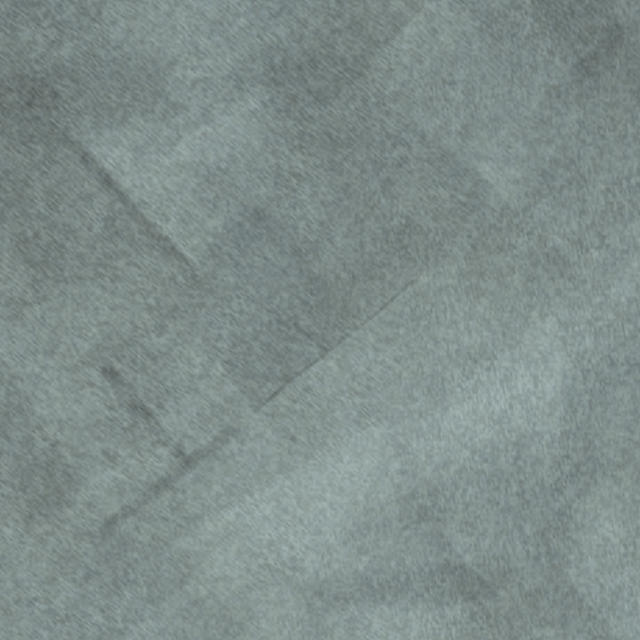
Give the GLSL for this texture, as a WebGL 1 fragment shader.

```glsl
precision highp float;
// Creased grey-green cloth with diagonal folded panels and a fine fibrous grain.
uniform vec2 u_resolution;

float hash(vec2 p) {
  vec3 q = fract(p.xyx * 0.1031);
  q += dot(q, q.yzx + 33.33);
  return fract((q.x + q.y) * q.z);
}

// Value noise centred on zero
float noise(vec2 p) {
  vec2 cell = floor(p), f = fract(p);
  f = f * f * (3.0 - 2.0 * f);
  float low = mix(hash(cell), hash(cell + vec2(1.0, 0.0)), f.x);
  float high = mix(hash(cell + vec2(0.0, 1.0)), hash(cell + 1.0), f.x);
  return mix(low, high, f.y) - 0.5;
}

float fbm(vec2 p) {
  float sum = 0.0, amplitude = 1.0;
  for (int i = 0; i < 4; i++) {
    sum += amplitude * noise(p);
    p = mat2(1.6, 1.2, -1.2, 1.6) * p + 17.3;
    amplitude *= 0.5;
  }
  return sum;
}

vec2 rotate(vec2 p, float angle) {
  float c = cos(angle), s = sin(angle);
  return vec2(c * p.x + s * p.y, c * p.y - s * p.x);
}

// Band from a to b with soft sides
float band(vec2 p, vec2 a, vec2 b, float width) {
  vec2 ab = b - a;
  float t = clamp(dot(p - a, ab) / dot(ab, ab), 0.0, 1.0);
  return 1.0 - smoothstep(0.2 * width, width, length(p - a - ab * t));
}

// Scattered panels: one crisp edge, fading away on the other side
float folds(vec2 p) {
  float sum = 0.0;
  for (int i = 0; i < 24; i++) {
    vec2 id = vec2(float(i) * 3.7 + 5.0, 11.0);
    vec2 centre = vec2(hash(id), hash(id + 31.0)) * 1.2 - 0.1;
    float angle = 0.68 + 1.5708 * floor(4.0 * hash(id + 57.0));
    angle += 0.4 * (hash(id + 83.0) - 0.5);
    vec2 q = rotate(p - centre, angle);
    float softness = mix(0.003, 0.022, hash(id + 101.0));
    float reach = mix(0.06, 0.17, hash(id + 127.0));
    float edge = smoothstep(-softness, softness, q.y) * exp(-max(q.y, 0.0) / reach);
    float span = 1.0 - smoothstep(0.8 * reach, 1.4 * reach, abs(q.x));
    sum += (mod(float(i), 2.0) * 2.0 - 1.0) * edge * span;
  }
  return sum;
}

void main() {
  vec2 uv = gl_FragCoord.xy / u_resolution.y;
  vec2 warped = uv + 0.016 * vec2(fbm(uv * 8.0), fbm(uv * 8.0 + 40.0));
  vec2 diagonal = rotate(uv, 0.68);

  // Broad light and shade
  float light = 0.035 * (0.5 - uv.y) + 0.035 * fbm(uv * 3.2 + 9.0);
  light += 0.036 * fbm(diagonal * vec2(9.0, 13.0) + 4.0) + 0.036 * folds(warped);
  light -= 0.040 * band(warped, vec2(0.03, 0.84), vec2(0.22, 0.86), 0.09);
  light -= 0.035 * band(warped, vec2(0.44, 0.87), vec2(0.54, 0.79), 0.10);
  light -= 0.045 * band(warped, vec2(0.50, 0.07), vec2(0.78, 0.10), 0.05);
  light -= 0.035 * band(warped, vec2(0.92, 0.42), vec2(0.88, 0.15), 0.06);
  light += 0.035 * band(warped, vec2(0.45, 0.24), vec2(0.80, 0.44), 0.17);
  light += 0.035 * band(warped, vec2(0.90, 0.22), vec2(1.00, 0.08), 0.08);

  // Light panels beside the rising crease and the upper falling edge
  float below = 0.03 - diagonal.y;
  float along = smoothstep(0.45, 0.6, diagonal.x) * (1.0 - smoothstep(0.8, 1.0, diagonal.x));
  light += 0.03 * along * smoothstep(-0.004, 0.006, below) * exp(-max(below, 0.0) * 8.0);
  vec2 panel = rotate(warped - vec2(0.19, 0.70), -0.83);
  float panelSpan = 1.0 - smoothstep(0.13, 0.17, abs(panel.x));
  light += 0.05 * panelSpan * smoothstep(-0.006, 0.008, panel.y) * exp(-max(panel.y, 0.0) * 6.0);

  // Worn creases, rising and falling
  vec2 wobble = uv + 0.006 * vec2(noise(uv * 22.0), noise(uv * 22.0 + 60.0));
  float lines = 0.08 * band(wobble, vec2(0.40, 0.36), vec2(0.65, 0.56), 0.005);
  lines += 0.09 * band(wobble, vec2(0.16, 0.17), vec2(0.36, 0.325), 0.017);
  lines += 0.08 * band(wobble, vec2(0.10, 0.79), vec2(0.31, 0.56), 0.016);
  lines += 0.13 * band(wobble, vec2(0.46, 0.495), vec2(0.51, 0.452), 0.005);
  lines += 0.08 * band(wobble, vec2(0.17, 0.42), vec2(0.28, 0.29), 0.017);
  light -= lines * (0.6 + 0.8 * noise(uv * 28.0));

  // Patchy fibres lean down to the right, turning steeper towards the right side
  float lean = smoothstep(0.2, 0.7, uv.x - 0.3 * uv.y + 0.6 * fbm(uv * 7.0 + 70.0));
  float slanted = noise(rotate(uv, -0.72) * vec2(110.0, 340.0) + 200.0);
  float steep = noise(rotate(uv, -1.35) * vec2(130.0, 300.0) + 500.0);
  float patchy = 1.0 + 0.9 * noise(uv * 35.0 + 310.0);
  light += 0.070 * patchy * mix(slanted, steep, lean);
  light += 0.058 * noise(uv * 230.0 + 90.0) + 0.040 * noise(uv * 85.0);

  // Faint woven ribs in the upper left
  float ribMask = smoothstep(0.1, 0.7, uv.y - 0.5 * uv.x + 0.5 * fbm(uv * 6.0 + 25.0));
  float ribPhase = rotate(uv, -0.72).y * 130.0 + 1.2 * noise(uv * 30.0);
  light += 0.009 * ribMask * cos(6.2832 * ribPhase);

  // Grey-green cloth with a slight drift between warm and blue
  vec3 cloth = vec3(0.492, 0.543, 0.534) + light * vec3(1.0, 1.13, 1.1);
  float drift = 0.4 * fbm(uv * 5.0 + 130.0) + 0.9 * noise(uv * 95.0 + 33.0);
  gl_FragColor = vec4(cloth + drift * vec3(0.012, 0.004, -0.014), 1.0);
}
```
